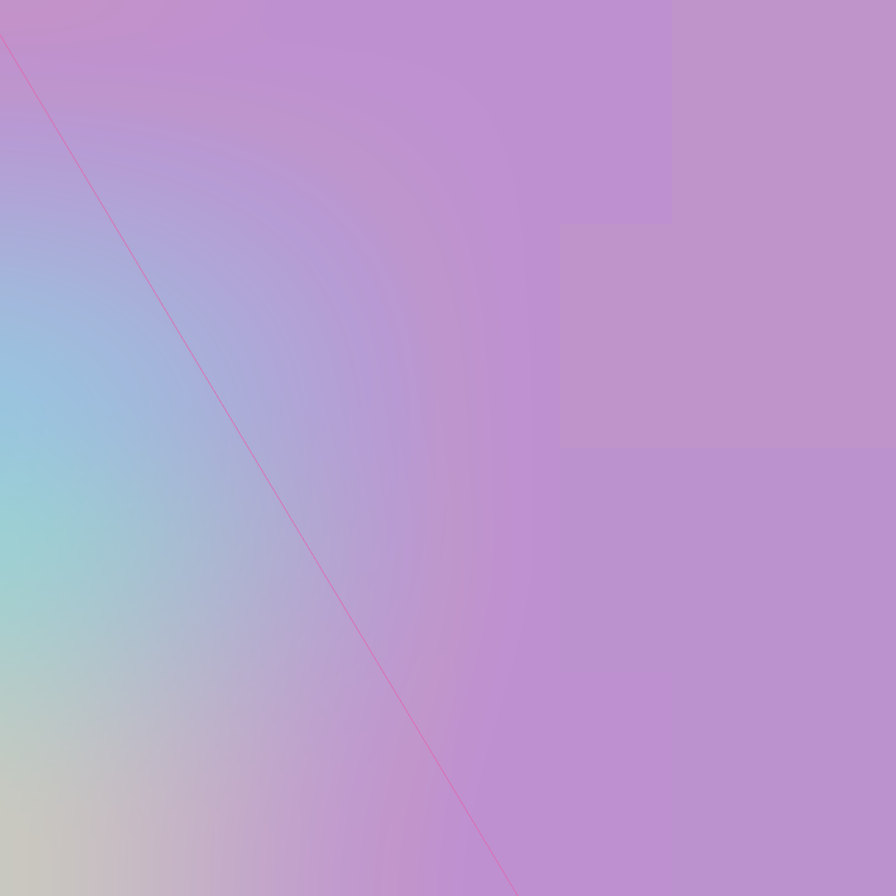
Give the GLSL for this background, as a WebGL 1 fragment shader.

```glsl
precision highp float;

uniform vec2 u_resolution;

const vec3 ORCHID = vec3(0.748, 0.565, 0.817);
const vec3 ROSE = vec3(0.762, 0.575, 0.785);
const vec3 MAUVE = vec3(0.744, 0.580, 0.797);
const vec3 LILAC = vec3(0.730, 0.572, 0.811);
const vec3 SKY = vec3(0.600, 0.770, 0.875);
const vec3 TEAL = vec3(0.605, 0.820, 0.830);
const vec3 STONE = vec3(0.790, 0.790, 0.750);
const vec3 LINE_COLOR = vec3(0.880, 0.400, 0.680);

const vec2 LINE_START = vec2(0.0, 0.961);
const vec2 LINE_END = vec2(0.578, 0.0);
const float LINE_WIDTH = 0.0013;
const float LINE_OPACITY = 0.8;
const float DASH_PERIOD = 0.006;
const float DASH_DEPTH = 0.25;

const float GLOW_LEFT = -0.05;
const float GLOW_RIGHT_LOW = 0.54;
const float GLOW_RIGHT_HIGH = 0.62;
const float RIM_LEVEL = 0.08;
const float RIM_SPREAD = 0.05;

// Smooth step from one to zero as the value rises.
float fadeOut(float low, float high, float value) {
    return 1.0 - smoothstep(low, high, value);
}

// Step softened over one pixel.
float softStep(float edge, float value, float pixel) {
    return smoothstep(-0.5 * pixel, 0.5 * pixel, value - edge);
}

// Faint flat panels along the right side.
vec3 panels(vec2 uv, float pixel) {
    float outer = softStep(0.75, uv.x, pixel);
    float inner = softStep(0.625, uv.x, pixel)
        * (1.0 - softStep(0.25, abs(uv.y - 0.5), pixel));
    vec3 tint = mix(LILAC, MAUVE, softStep(0.5, uv.y, pixel));
    return mix(ORCHID, tint, max(outer, inner));
}

// Glow on the left: blue above, teal in the middle, stone below.
vec3 addGlow(vec3 base, vec2 uv) {
    vec3 hue = mix(SKY, TEAL, fadeOut(0.38, 0.58, uv.y));
    hue = mix(hue, STONE, fadeOut(0.05, 0.45, uv.y));

    float reach = mix(GLOW_RIGHT_LOW, GLOW_RIGHT_HIGH, smoothstep(0.0, 0.4, uv.y));
    float glow = fadeOut(GLOW_LEFT, reach, uv.x) * fadeOut(0.53, 0.98, uv.y);

    // Rosy rim where the glow dies away, and a rosy upper corner.
    float offset = (glow - RIM_LEVEL) / RIM_SPREAD;
    float rim = 0.6 * exp(-offset * offset);
    float corner = fadeOut(0.0, 0.4, uv.x) * smoothstep(0.88, 1.0, uv.y);
    return mix(mix(base, ROSE, max(rim, corner)), hue, glow);
}

// Coverage of the thin, lightly dashed diagonal.
float diagonal(vec2 uv, float pixel) {
    vec2 direction = normalize(LINE_END - LINE_START);
    vec2 relative = uv - LINE_START;
    float across = abs(relative.x * direction.y - relative.y * direction.x);
    float along = dot(relative, direction);
    float halfWidth = 0.5 * LINE_WIDTH;
    float coverage = clamp((halfWidth - across) / pixel + 0.5, 0.0, 1.0);
    coverage *= min(1.0, LINE_WIDTH / pixel + 0.2);
    float dash = abs(2.0 * fract(along / DASH_PERIOD) - 1.0);
    return coverage * (1.0 - DASH_DEPTH * dash);
}

void main() {
    vec2 uv = gl_FragCoord.xy / u_resolution;
    float pixel = 1.0 / min(u_resolution.x, u_resolution.y);

    vec3 color = addGlow(panels(uv, pixel), uv);
    color = mix(color, LINE_COLOR, LINE_OPACITY * diagonal(uv, pixel));
    gl_FragColor = vec4(color, 1.0);
}
```
